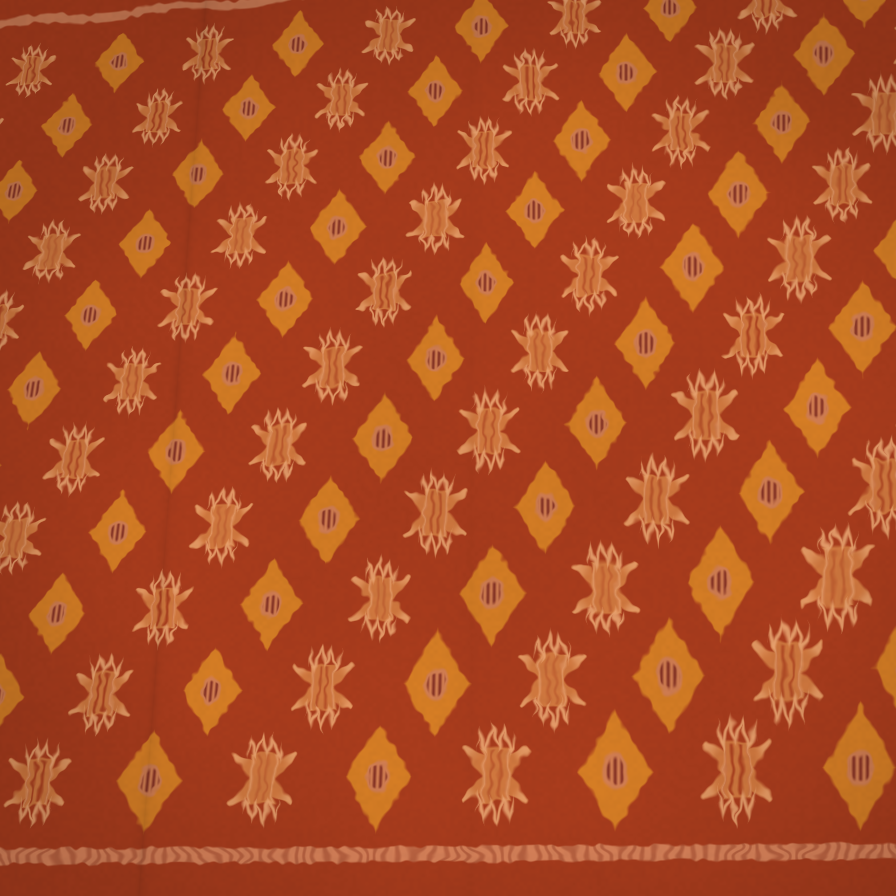
This pattern is drawn by a three.js fragment shader. Its source:

```glsl
varying vec2 vUv;

// Cloth lattice seen in perspective
const vec2 ORIGIN = vec2(0.042, 0.1263);
const vec2 STEP_ACROSS = vec2(0.12305, 0.00117);
const vec2 STEP_UP = vec2(0.07406, 0.10655);
const vec2 TILT = vec2(-0.0085, 0.02195);
const float LAST_ROW = 10.0;
const float SAG = 0.025;

// Motifs and bands
const vec2 MOTIF_HALF = vec2(0.0358, 0.0365);
const float SOFT = 0.05;
const float WOBBLE = 0.16;
const float LINE = 0.055;
const float LOWER_BAND_HALF = 0.0085;
const float UPPER_BAND_HALF = 0.0045;

const vec3 RUST = vec3(0.65, 0.23, 0.11);
const vec3 GOLD = vec3(0.82, 0.48, 0.14);
const vec3 TAN = vec3(0.80, 0.46, 0.24);
const vec3 CREAM = vec3(0.90, 0.63, 0.43);
const vec3 PINK = vec3(0.80, 0.48, 0.33);
const vec3 MAROON = vec3(0.45, 0.13, 0.10);

float hash(vec2 p) {
  return fract(sin(dot(p, vec2(127.1, 311.7))) * 43758.5453);
}

float noise(vec2 p) {
  vec2 i = floor(p), f = fract(p);
  f = f * f * (3.0 - 2.0 * f);
  return mix(mix(hash(i), hash(i + vec2(1.0, 0.0)), f.x),
             mix(hash(i + vec2(0.0, 1.0)), hash(i + 1.0), f.x), f.y);
}

float cross2(vec2 a, vec2 b) { return a.x * b.y - a.y * b.x; }

float fill(float d, float soft) { return 1.0 - smoothstep(-soft, soft, d); }

float triangleWave(float x) { return abs(fract(x) - 0.5) * 4.0 - 1.0; }

float boxDistance(vec2 p, vec2 halfSize) {
  vec2 d = abs(p) - halfSize;
  return length(max(d, 0.0)) + min(max(d.x, d.y), 0.0);
}

// Perspective position to lattice coordinates
vec2 toLattice(vec2 p) {
  vec2 a = STEP_ACROSS - TILT.x * p, b = STEP_UP - TILT.y * p, r = p - ORIGIN;
  return vec2(cross2(r, b), cross2(a, r)) / cross2(a, b);
}

// Gold lozenge with a pale, striped eye
vec3 drawLozenge(vec3 base, vec2 p, vec2 seed) {
  vec2 q = abs(p) / vec2(1.0, 1.55);
  float ragged = (noise(p * 4.5 + seed) - 0.5) * WOBBLE;
  vec3 col = mix(base, GOLD, fill((q.x + q.y - 1.0 + ragged) * 0.8, SOFT));
  float eye = length(p / vec2(0.36, 0.48)) - 1.0 + ragged * 2.0;
  col = mix(col, PINK, 0.9 * fill(eye * 0.36, SOFT));
  float stripe = abs(fract(p.x / 0.19 + hash(seed)) - 0.5) * 0.19 - 0.045;
  float inner = length(p / vec2(0.27, 0.34)) - 1.0 + ragged * 3.0;
  return mix(col, MAROON, 0.8 * fill(stripe, SOFT) * fill(inner * 0.27, SOFT));
}

// Striped star with four flared arms and zigzag ends
vec3 drawStar(vec3 base, vec2 p, vec2 seed) {
  float variation = hash(seed + 3.1);
  p += (vec2(noise(p * 4.0 + seed), noise(p * 4.0 - seed)) - 0.5) * WOBBLE;
  vec2 q = abs(p);

  vec2 start = vec2(0.28, 0.22), arm = vec2(0.64, 0.48);
  float t = clamp(dot(q - start, arm) / dot(arm, arm), 0.0, 1.0);
  float armDistance = length(q - start - arm * t) - mix(0.24, 0.06, t);
  float body = boxDistance(p, vec2(0.42, 0.76));
  vec3 col = mix(base, TAN, fill(min(armDistance, body), SOFT));
  col = mix(col, CREAM, 0.75 * fill(armDistance, SOFT) * smoothstep(0.35, 0.9, t));

  // Dark gaps between pale threads
  float inside = fill(boxDistance(p, vec2(0.37, 0.68)), SOFT);
  float thread = abs(fract(p.x / 0.25 + 0.5) - 0.5) * 0.25;
  col = mix(col, RUST, inside * fill(0.08 - thread, SOFT) * mix(0.3, 0.95, variation));
  float rails = abs(q.x - 0.36) - LINE * 0.6;
  col = mix(col, CREAM, 0.75 * fill(max(rails, q.y - 0.72), SOFT));

  // Zigzag stitched at both ends
  float wave = triangleWave(p.x / 0.36 + 0.25 * sign(p.y) + variation * 0.3);
  float zigzag = abs(q.y - 1.06 + 0.4 * q.x - 0.24 * wave) * 0.36 - LINE;
  return mix(col, CREAM, 0.9 * fill(max(zigzag, q.x - 0.52), SOFT));
}

void main() {
  vec2 uv = vUv;
  vec2 p = uv - vec2(0.0, SAG * (uv.x - 0.5) * smoothstep(0.1, 0.5, uv.y));
  vec3 col = RUST;

  // Lattice: columns alternate stars and lozenges
  vec2 nearest = floor(toLattice(p) + 0.5);
  float lean = 0.15 * clamp(1.0 - uv.x / 0.6, 0.0, 1.0);
  for (int j = -1; j <= 1; j++) {
    for (int i = -1; i <= 1; i++) {
      vec2 id = nearest + vec2(float(i), float(j));
      if (id.y < 0.0 || id.y > LAST_ROW) continue;
      float depth = 1.0 + dot(TILT, id);
      vec2 center = (ORIGIN + STEP_ACROSS * id.x + STEP_UP * id.y) / depth;
      float size = (0.92 + 0.16 * center.x) * (0.96 + 0.08 * hash(id + 7.0));
      vec2 local = (p - center) / (MOTIF_HALF * size / vec2(depth, depth * depth));
      local.x -= lean * local.y;
      if (abs(local.x) > 1.4 || abs(local.y) > 1.9) continue;
      vec2 seed = id * 5.3 + 40.0;
      col = mod(id.x, 2.0) < 0.5 ? drawStar(col, local, seed) : drawLozenge(col, local, seed);
    }
  }

  // Stitched selvage bands
  float rough = (noise(uv * vec2(130.0, 60.0)) - 0.5) * 0.005;
  float lower = abs(uv.y - 0.044 - 0.006 * uv.x) - LOWER_BAND_HALF + rough;
  float upper = abs(uv.y - 0.972 - 0.095 * uv.x - 0.003 * sin(uv.x * 40.0)) - UPPER_BAND_HALF + rough;
  float loops = triangleWave(uv.x * 75.0 + noise(uv * vec2(40.0, 90.0)) * 1.5);
  vec3 bandColor = mix(vec3(0.72, 0.38, 0.25), PINK * 1.04, smoothstep(-0.8, 0.4, loops));
  col = mix(col, bandColor, fill(lower, 0.0015));
  col = mix(col, PINK, fill(upper, 0.0015));

  // Uneven light, creases and weave
  float light = mix(1.0, 0.87, smoothstep(0.32, 0.68, length((uv - vec2(0.56, 0.45)) * vec2(0.95, 1.0))));
  float crease = abs(uv.x - 0.155 - 0.075 * uv.y);
  light -= 0.07 * exp(-crease * 260.0) + 0.02 * exp(-abs(uv.x - 0.526) * 150.0);
  light += (noise(uv * 9.0) - 0.5) * 0.03 + (noise(uv * 220.0) - 0.5) * 0.03;
  gl_FragColor = vec4(col * light, 1.0);
}
```
